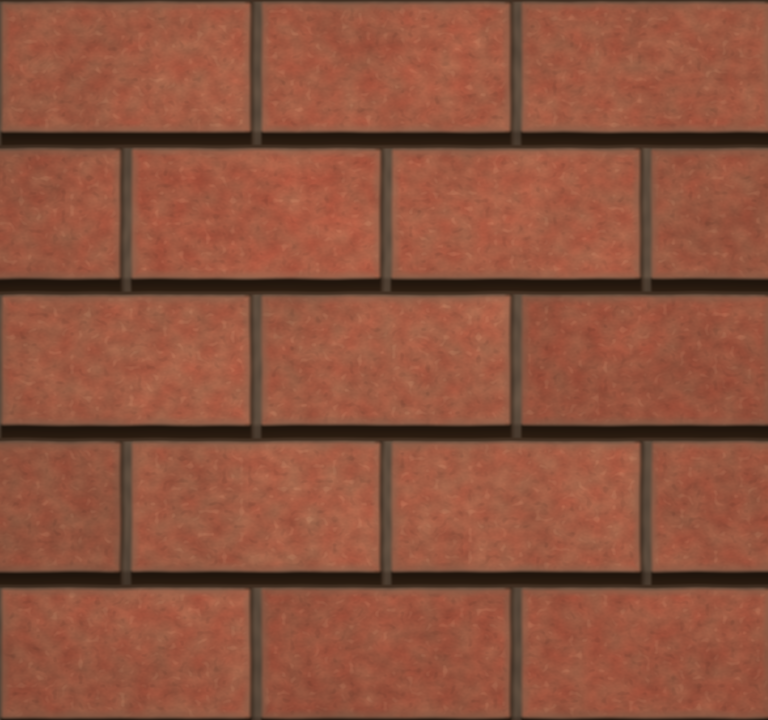
This texture is drawn by a Shadertoy shader. Its source:

```glsl
#define ROW_H 0.2035
#define BRICK_W 0.3611
#define ORIGIN vec2(0.3556, -0.0175)
#define JOINT_W 0.0160
#define SHADOW_H 0.0205
#define TOP_GAP 0.004
#define CORNER 0.004
#define SOFTNESS 0.0034
#define TINT_RANGE 0.11
#define GRAIN 0.15

const vec3 CLAY = vec3(0.615, 0.343, 0.255);
const vec3 PALE_RIM = vec3(0.55, 0.365, 0.28);
const vec3 MORTAR = vec3(0.36, 0.295, 0.24);
const vec3 JOINT_SHADE = vec3(0.25, 0.18, 0.13);
const vec3 SHADOW = vec3(0.13, 0.085, 0.05);

float hash(vec2 p) {
    vec3 q = fract(vec3(p.xyx) * 0.1031);
    q += dot(q, q.yzx + 33.33);
    return fract((q.x + q.y) * q.z);
}

vec2 gradientAt(vec2 cell) {
    float angle = 6.2832 * hash(cell);
    return vec2(cos(angle), sin(angle));
}

float gradientNoise(vec2 p) {
    vec2 i = floor(p), f = p - i;
    vec2 u = f * f * f * (f * (f * 6.0 - 15.0) + 10.0);
    vec2 e = vec2(1.0, 0.0);
    float a = dot(gradientAt(i), f);
    float b = dot(gradientAt(i + e.xy), f - e.xy);
    float c = dot(gradientAt(i + e.yx), f - e.yx);
    float d = dot(gradientAt(i + e.xx), f - e.xx);
    return mix(mix(a, b, u.x), mix(c, d, u.x), u.y);
}

float fbm(vec2 p) {
    float sum = 0.0, amp = 0.6;
    for (int i = 0; i < 3; i++) {
        sum += amp * gradientNoise(p);
        p = mat2(1.6, 1.2, -1.2, 1.6) * p + 7.3;
        amp *= 0.6;
    }
    return sum;
}

float roundedBox(vec2 p, vec2 halfSize, float radius) {
    vec2 q = abs(p) - halfSize + radius;
    return length(max(q, 0.0)) + min(max(q.x, q.y), 0.0) - radius;
}

vec3 clayColor(vec2 p, vec2 id, vec2 local, float inset) {
    // Fired tint and uneven shading of each brick
    float tint = (hash(id + 19.0) - 0.5) * TINT_RANGE;
    float blotch = fbm(p * 9.0 + id * 5.7);
    float light = 1.0 + tint + 0.13 * blotch + 0.04 * local.x / BRICK_W;
    vec3 col = CLAY * light;
    col.gb *= 1.0 + 0.07 * (hash(id + 41.0) - 0.5);

    // Soft mottling, with faint pale and dark specks
    float grain = fbm(p * vec2(48.0, 64.0) + id * 3.1);
    float grit = gradientNoise(p * vec2(85.0, 95.0) + 31.0);
    col *= 1.0 + GRAIN * grain;
    col.gb *= 1.0 + 0.16 * gradientNoise(p * 38.0 + 71.0);
    col += vec3(0.045, 0.05, 0.04) * smoothstep(0.2, 0.6, grit);
    col *= 1.0 - 0.08 * smoothstep(0.2, 0.6, -grit);

    // Pale worn rim
    float wear = 0.75 + 0.5 * gradientNoise(p * 24.0 + 11.0);
    float rim = wear * (1.0 - smoothstep(0.001, 0.014, inset));
    return mix(col, PALE_RIM * light, rim);
}

vec3 jointColor(vec2 p, float across, float height, float edge) {
    // Upright mortar, shaded on its left side; bed strip is evenly lit
    float side = across / JOINT_W;
    float lit = max(smoothstep(-0.55, 0.05, side), smoothstep(0.7, 1.2, -side));
    vec3 mortar = mix(JOINT_SHADE, MORTAR, lit);
    mortar *= 1.0 + 0.16 * gradientNoise(p * vec2(70.0, 35.0));

    // Deep shadow under each course, broken by the upright joints
    float band = 1.0 - smoothstep(SHADOW_H - edge, SHADOW_H + edge, height);
    float bridge = 1.0 - smoothstep(0.25, 0.65, abs(side));
    vec3 deep = SHADOW * mix(1.3, 0.9, smoothstep(0.0, SHADOW_H, height));
    vec3 strip = mix(deep, mortar * 0.9, bridge * 0.8);
    vec3 col = mix(mortar, strip, band);

    // Both sides of a course boundary meet in one tone
    float seam = min(height, ROW_H - height);
    return mix(JOINT_SHADE, col, smoothstep(0.0, 0.0045, seam));
}

void mainImage(out vec4 fragColor, in vec2 fragCoord) {
    vec2 p = fragCoord / iResolution.y;
    float edge = SOFTNESS + 0.5 / iResolution.y;
    vec2 wobble = vec2(gradientNoise(p * 16.0), gradientNoise(p * 16.0 + 57.0));
    vec2 q = p - ORIGIN + 0.0014 * wobble;

    // Running bond cells
    float row = floor(q.y / ROW_H);
    float column = q.x / BRICK_W + 0.5 * mod(row, 2.0);
    vec2 id = vec2(floor(column), row);
    float height = q.y - row * ROW_H;
    float across = (fract(column + 0.5) - 0.5) * BRICK_W;

    // Brick face above its shadow band
    vec2 faceSize = vec2(BRICK_W - JOINT_W, ROW_H - SHADOW_H - TOP_GAP);
    vec2 local = vec2((fract(column) - 0.5) * BRICK_W, height - SHADOW_H - 0.5 * faceSize.y);
    float dist = roundedBox(local, 0.5 * faceSize, CORNER);

    vec3 face = clayColor(p, id, local, -dist);
    vec3 joint = jointColor(p, across, height, edge);
    vec3 col = mix(face, joint, smoothstep(-edge, edge, dist));

    // Gentle falloff towards the borders
    vec2 v = fragCoord / iResolution.xy - vec2(0.55, 0.58);
    col *= 1.04 - 0.26 * dot(v, v);
    fragColor = vec4(clamp(col, 0.0, 1.0), 1.0);
}
```
